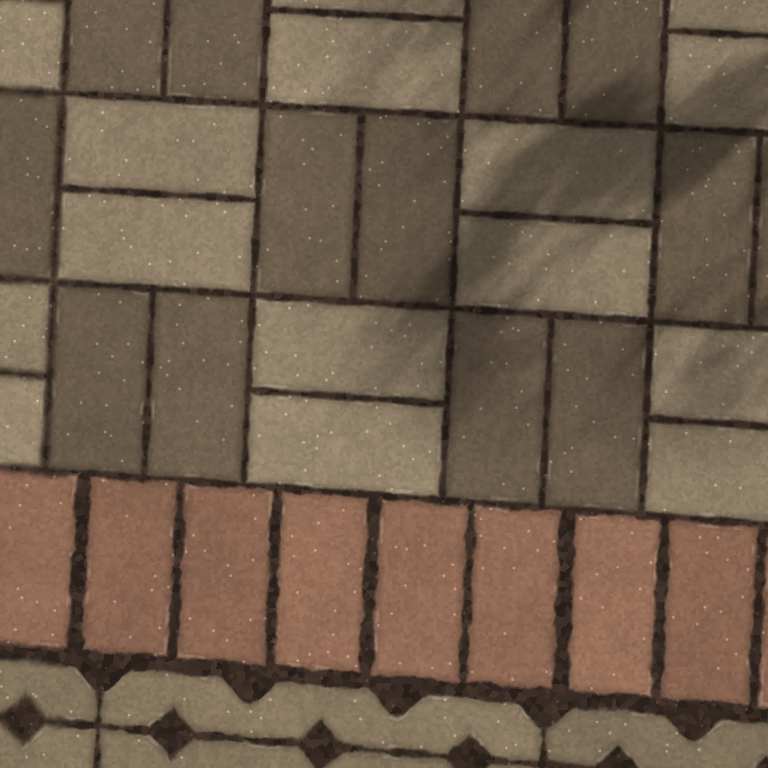
Reproduce this texture procedurally as a WebGL 1 fragment shader.

```glsl
precision highp float;
// Worn paving: a basket weave of paired slabs, a course of red bricks and a
// scalloped edging below. A sheared grid gives each stone's edge distance;
// layered sines and cellular noise add ragged joints, grain, shade and grit.
uniform vec2 u_resolution;

#define TILE_WIDTH 0.26
#define TILE_HEIGHT 0.2455
#define JOINT 0.0042
#define BRICK_GAP 0.0042
#define BRICK_PITCH 0.487
#define SCALLOP_PITCH 0.745
#define SOFTNESS 0.0028
#define GRAIN 0.11
#define SHADE 0.42

const vec3 PALE_SLAB = vec3(0.58, 0.515, 0.42);
const vec3 DARK_SLAB = vec3(0.43, 0.372, 0.30);
const vec3 RED_BRICK = vec3(0.56, 0.412, 0.33);
const vec3 EDGING = vec3(0.51, 0.45, 0.36);
const vec3 SOIL = vec3(0.20, 0.155, 0.13);

float hash(vec2 p) {
  return fract(sin(dot(p, vec2(127.1, 311.7))) * 43758.55);
}

// Cellular noise: distance to the nearest point, and that point's random id
vec2 cells(vec2 p) {
  vec2 base = floor(p), best = vec2(9.0, 0.0);
  for (int j = -1; j <= 1; j++)
    for (int i = -1; i <= 1; i++) {
      vec2 c = base + vec2(float(i), float(j));
      float d = length(c + vec2(hash(c), hash(c + 37.0)) - p);
      if (d < best.x) best = vec2(d, hash(c + 71.0));
    }
  return best;
}

// Layered sines, roughly -1 to 1
float waves(vec2 p) {
  float sum = 0.0, amp = 0.5;
  for (int i = 0; i < 4; i++) {
    sum += amp * sin(p.x + 1.7 * sin(p.y));
    p = mat2(1.6, 1.2, -1.2, 1.6) * p + 2.3;
    amp *= 0.6;
  }
  return sum;
}

// Distances from a point in a unit cell to its sides
vec2 sides(vec2 f, vec2 size) {
  return min(f, 1.0 - f) * size;
}

void main() {
  vec2 p = gl_FragCoord.xy / u_resolution;
  p.y = 1.0 - p.y;

  // Tilted paving grid, rows spreading slightly to the right
  vec2 grid = vec2((p.x + 0.05 * p.y - 0.0885) / TILE_WIDTH,
                   (p.y - 0.117 - 0.057 * p.x) / (TILE_HEIGHT + 0.009 * p.x));
  vec2 size = vec2(TILE_WIDTH, TILE_HEIGHT);
  vec2 id;
  vec3 color;
  float edge, ragged;

  if (grid.y < 2.0) {
    // Basket weave: pairs alternate between lying and standing
    vec2 tile = floor(grid);
    bool lying = mod(tile.x + tile.y, 2.0) < 0.5;
    vec2 split = lying ? vec2(1.0, 2.0) : vec2(2.0, 1.0);
    vec2 e = sides(fract(grid * split), size / split);
    id = floor(grid * split) + (lying ? 0.0 : 50.0);
    edge = min(e.x, e.y);
    color = lying ? PALE_SLAB : DARK_SLAB;
    ragged = 0.0016;
  } else if (grid.y < 2.95) {
    // Red brick course with wide uneven joints
    vec2 b = vec2((grid.x - 0.2) / BRICK_PITCH, (grid.y - 2.0) / 0.95);
    vec2 e = sides(fract(b), size * vec2(BRICK_PITCH, 0.95));
    float gap = BRICK_GAP * (0.4 + hash(vec2(floor(b.x + 0.5), 5.0)));
    id = vec2(floor(b.x), 90.0);
    edge = min(e.x - gap, e.y);
    color = RED_BRICK;
    ragged = 0.0035;
  } else {
    // Scalloped edging with diamond holes along its joint
    float q = (grid.x - 0.333) / SCALLOP_PITCH;
    float unit = SCALLOP_PITCH * TILE_WIDTH;
    float bump = abs(fract(q) - 0.5);
    float top = (grid.y - 3.0 - 0.13 * smoothstep(0.28, 0.5, bump)) * TILE_HEIGHT;
    float seam = abs(grid.y - 3.33) * TILE_HEIGHT;
    float hole = (bump * unit + seam - 0.027) * 0.7;
    float ends = abs(mod(q + 1.5, 3.0) - 1.5) * unit;
    id = vec2(floor(q / 3.0), 120.0 + step(3.33, grid.y));
    edge = min(min(top, hole), min(seam, ends));
    color = EDGING;
    ragged = 0.003;
  }

  // Surface: tone per stone, mottling, grain and darkened rims
  vec2 grain = cells(p * 190.0);
  float mottle = waves(p * 24.0) + 0.6 * waves(p.yx * 75.0);
  color *= 0.95 + 0.1 * hash(id);
  color *= 1.0 + 0.035 * mottle + GRAIN * (grain.y - 0.5);
  color *= mix(0.82, 1.0, smoothstep(0.002, 0.016, edge));
  float chips = smoothstep(0.25, 0.8, waves(p * 43.0 + 4.0));
  color += 0.1 * chips * (1.0 - smoothstep(0.001, 0.004, abs(edge - 0.007)));

  // Pale grit
  vec2 grit = cells(p * 42.0);
  float speck = step(0.72, grit.y) * (1.0 - smoothstep(0.04, 0.12, grit.x));
  color += 0.17 * speck;

  // Soil-filled joints, softer along the left strip
  float soft = max(SOFTNESS, 1.0 / u_resolution.y);
  soft += 0.003 * (1.0 - smoothstep(0.075, 0.095, p.x));
  float stone = smoothstep(JOINT - soft, JOINT + soft, edge + ragged * waves(p * 65.0));
  vec3 soil = SOIL * (0.75 + 0.6 * cells(p * 110.0).y) + 0.08 * speck;
  color = mix(soil, color, stone);

  // Diagonal soft shade over the upper right
  float streak = smoothstep(-0.5, 0.75, waves(vec2(13.0 * (p.x + p.y), 4.0 * (p.x - p.y))));
  float area = smoothstep(0.32, 0.62, p.x) * (1.0 - smoothstep(0.42, 0.66, p.y));
  color *= 1.0 - SHADE * area * (0.2 + 0.8 * streak);

  gl_FragColor = vec4(color, 1.0);
}
```
